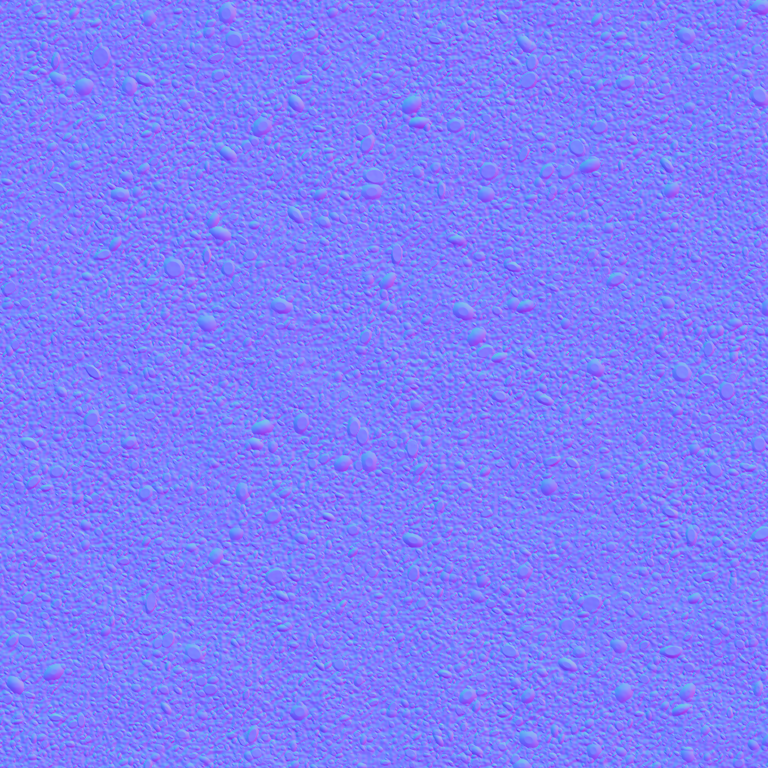
A Shadertoy shader for this texture map:

```glsl
// Tangent-space normal map of gritty soil strewn with small pebbles.
// A height field joins gradient noise with scattered, faceted ellipse domes;
// its central differences give the slopes that are packed into the colour.

vec3 hash3(vec2 cell) {
    vec3 v = fract(cell.xyx * vec3(0.1031, 0.1030, 0.0973));
    v += dot(v, v.yxz + 33.33);
    return fract((v.xxy + v.yzz) * v.zyx);
}

vec2 gradientAt(vec2 cell) {
    float angle = 6.2832 * hash3(cell).x;
    return vec2(cos(angle), sin(angle));
}

float gradientNoise(vec2 p) {
    vec2 i = floor(p), f = p - i;
    vec2 u = f * f * f * (f * (f * 6.0 - 15.0) + 10.0);
    vec2 e = vec2(1, 0);
    float low  = mix(dot(gradientAt(i), f), dot(gradientAt(i + e), f - e), u.x);
    float high = mix(dot(gradientAt(i + e.yx), f - e.yx), dot(gradientAt(i + 1.0), f - 1.0), u.x);
    return mix(low, high, u.y);
}

// Highest dome at p: one possible pebble per grid cell, "share" of cells filled
float pebbles(vec2 p, float cells, float share, float seed) {
    vec2 g = p * cells + seed, home = floor(g);
    float top = -1.0;
    for (int y = -1; y <= 1; y++)
    for (int x = -1; x <= 1; x++) {
        vec2 cell = home + vec2(x, y);
        vec3 place = hash3(cell + 71.0);
        if (place.z > share) continue;
        vec3 shape = hash3(cell + 137.0);
        vec3 facet = hash3(cell + 211.0);

        // Rotated, bent ellipse, lying mostly sideways
        float radius = mix(0.19, 0.44, shape.x * shape.x);
        float angle = 0.35 + 2.6 * (shape.y - 0.5);
        float c = cos(angle), s = sin(angle);
        vec2 q = mat2(c, -s, s, c) * (g - cell - 0.15 - 0.7 * place.xy);
        q /= radius * vec2(1.15, mix(0.55, 1.05, shape.z));
        q.x += 0.3 * (facet.x - 0.5) * q.y * q.y;

        // Dome cut by a tilted plane, so that some pebbles are flat
        float plane = mix(0.35, 1.1, facet.z) + 0.5 * dot(q, facet.xy - 0.5);
        float dome = min(1.0 - dot(q, q), plane);
        top = max(top, 0.28 * radius * dome);
    }
    return top / cells;
}

float height(vec2 p) {
    // Coarse and fine grit, stronger in some patches
    float patches = 1.0 + 0.6 * gradientNoise(p * 7.0 + 3.0);
    float h = 0.0012 * gradientNoise(p * 95.0 + 17.0);
    h += 0.0011 * gradientNoise(p * vec2(175.0, 200.0) + 41.0);
    h = h * patches - 0.0002;

    // Pebbles from crumbs to stones stand out of the grit
    h = max(h, pebbles(p, 125.0, 0.75, 5.3));
    h = max(h, pebbles(p, 68.0, 0.55, 23.7));
    h = max(h, pebbles(p, 34.0, 0.30, 59.1));

    // Soft swells of the ground and a faint roughness over everything
    h += 0.0025 * gradientNoise(p * 13.0);
    return h + 0.00025 * gradientNoise(p * 160.0 + 83.0);
}

void mainImage(out vec4 fragColor, in vec2 fragCoord) {
    vec2 p = fragCoord / iResolution.y;
    vec2 e = vec2(0.0011, 0.0);
    vec2 slope = vec2(height(p + e) - height(p - e),
                      height(p + e.yx) - height(p - e.yx)) / (2.0 * e.x);

    // Relief leans toward the upper left and is weaker sideways
    vec2 lean = vec2(-0.8 * slope.x + 0.12 * slope.y, -slope.y) - vec2(0.008);
    vec3 normal = normalize(vec3(lean, 1.0));
    fragColor = vec4(0.5 + 0.5 * normal, 1.0);
}
```
